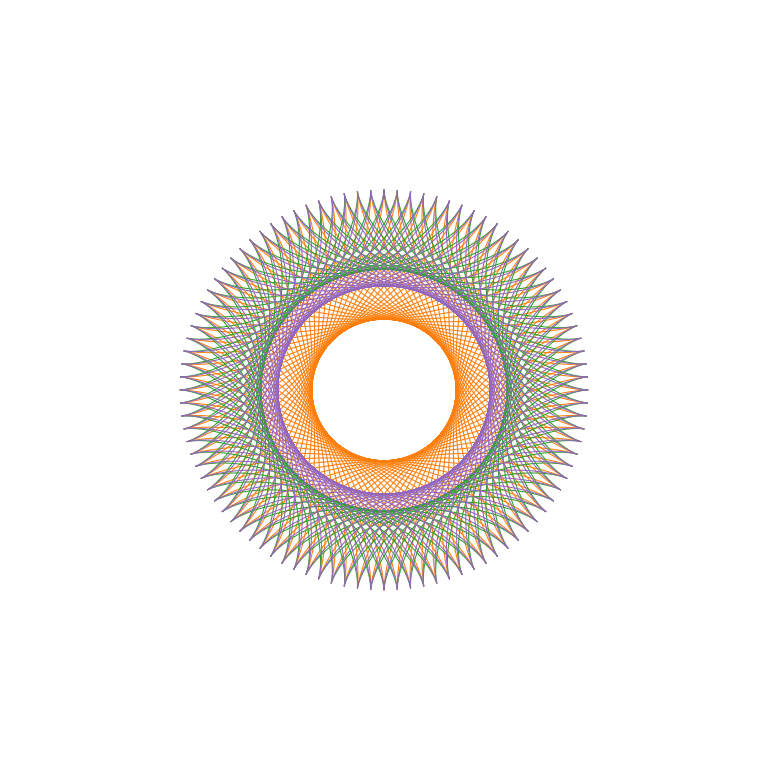
This pattern is drawn by a Shadertoy shader. Its source:

```glsl
// Three nested hypocycloids (spirograph curves) sharing 96 cusps on one ellipse.
// Each curve is solved in closed form: the radius gives the roll angle, which
// gives the polar angle of every branch, repeated around the circle.

const float TAU = 6.2831853;
const float CUSPS = 96.0;
const vec2 CENTER = vec2(0.5, 0.4923);
const vec2 RADII = vec2(0.2653, 0.2602);
const float LINE_WIDTH = 0.0014;

const vec3 PAPER = vec3(1.0);
const vec3 ORANGE = vec3(1.0, 0.498, 0.055);
const vec3 GREEN = vec3(0.173, 0.627, 0.173);
const vec3 PURPLE = vec3(0.58, 0.404, 0.741);

// Box-filtered coverage of a stroke at distance d.
float strokeCoverage(float d, float width, float pixel) {
    float lo = max(d - 0.5 * pixel, -0.5 * width);
    float hi = min(d + 0.5 * pixel, 0.5 * width);
    return clamp((hi - lo) / pixel, 0.0, 1.0);
}

// Coverage of one family of branches; offset is the angle to the branch.
float branchCoverage(float offset, float slope, float gap, float width, float pixel) {
    float period = TAU / CUSPS;
    float nearest = mod(offset + 0.5 * period, period) - 0.5 * period;
    float sum = 0.0;
    for (int k = -1; k <= 1; k++) {
        float across = (nearest + float(k) * period) * slope;
        sum += strokeCoverage(length(vec2(across, gap)), width, pixel);
    }
    return min(sum, 1.0);
}

// Hypocycloid in the unit circle, traced by a wheel of radius steps / CUSPS.
float hypocycloid(vec2 p, float steps, float width, float pixel) {
    float wheel = steps / CUSPS;
    float arm = 1.0 - wheel;
    float radius = length(p);
    float onCurve = clamp(radius, arm - wheel, 1.0);

    // Roll angle at this radius, then the branch and tangent directions.
    float cosRoll = (onCurve * onCurve - arm * arm - wheel * wheel) / (2.0 * wheel * arm);
    float roll = acos(clamp(cosRoll, -1.0, 1.0));
    float branch = wheel * roll - atan(wheel * sin(roll), arm + wheel * cos(roll));
    float tangent = (wheel - 0.5) * roll;
    float slope = onCurve * abs(cos(tangent - branch));

    // Mirrored branches leave every cusp on both sides.
    float angle = atan(p.y, p.x + 1e-7);
    float gap = radius - onCurve;
    float left = branchCoverage(angle - branch, slope, gap, width, pixel);
    float right = branchCoverage(angle + branch, slope, gap, width, pixel);
    return 1.0 - (1.0 - left) * (1.0 - right);
}

void mainImage(out vec4 fragColor, in vec2 fragCoord) {
    vec2 p = (fragCoord / iResolution.xy - CENTER) / RADII;
    float unit = 0.5 * (RADII.x + RADII.y);
    float pixel = 1.0 / (min(iResolution.x, iResolution.y) * unit);
    float width = LINE_WIDTH / unit;

    // Layers from back to front.
    vec3 color = PAPER;
    color = mix(color, ORANGE, hypocycloid(p, 31.0, width, pixel));
    color = mix(color, GREEN, hypocycloid(p, 19.0, width, pixel));
    color = mix(color, PURPLE, hypocycloid(p, 23.0, width, pixel));
    fragColor = vec4(color, 1.0);
}
```
